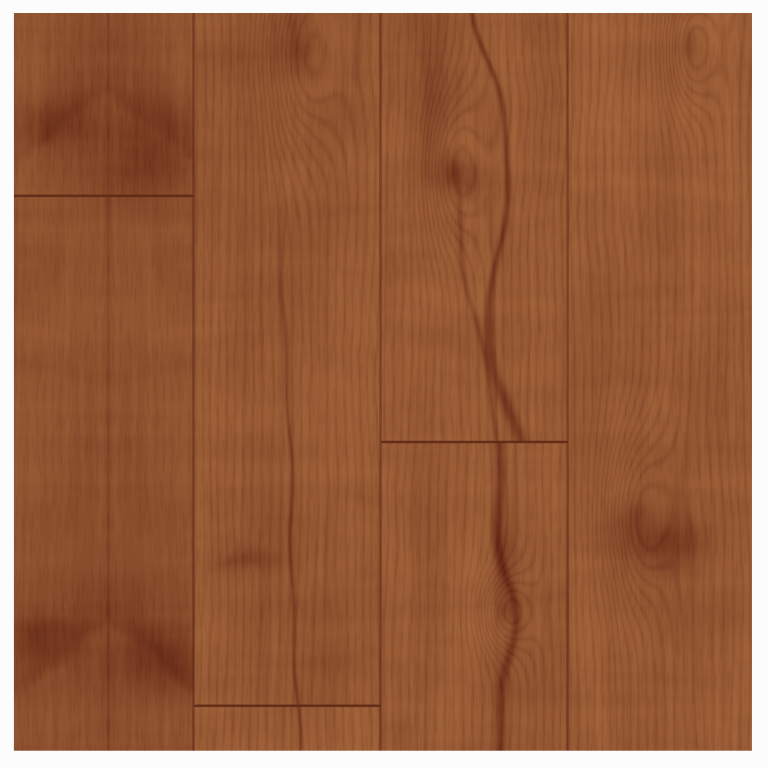
Give the GLSL for this texture, as a Shadertoy shader.

```glsl
// Reddish-brown wood floor: four columns of knotty planks inside a white margin.

// Layered, warped sines, roughly -1 to 1.
float waves(vec2 q) {
    float sum = 0.0, amp = 0.5;
    for (int i = 0; i < 5; i++) {
        q = mat2(0.8, 0.6, -0.6, 0.8) * q * 1.6 + 1.9;
        q += 0.6 * sin(q.yx);
        sum += amp * sin(q.x) * cos(q.y);
        amp *= 0.65;
    }
    return sum;
}

vec2 hash2(vec2 c) {
    return fract(sin(vec2(dot(c, vec2(127.1, 311.7)), dot(c, vec2(269.5, 183.3)))) * 43758.5);
}

// Distance to the nearest scattered point.
float cellular(vec2 q) {
    float nearest = 2.0;
    for (int j = -1; j <= 1; j++)
        for (int i = -1; i <= 1; i++) {
            vec2 cell = floor(q) + vec2(i, j);
            nearest = min(nearest, length(cell + hash2(cell) - q));
        }
    return nearest;
}

float bump(vec2 d) { return exp(-dot(d, d)); }

float line(float d, float width) { return exp(-d * d / (width * width)); }

float columnOf(float x) { return clamp(floor((x - 0.0085) / 0.2435), 0.0, 3.0); }

// Dark stains: centre, radii.
const vec4 stains[11] = vec4[11](
    vec4(0.205, 0.80, 0.06, 0.06), vec4(0.07, 0.83, 0.06, 0.03),
    vec4(0.565, 0.89, 0.024, 0.11), vec4(0.605, 0.765, 0.035, 0.024),
    vec4(0.31, 0.272, 0.05, 0.018), vec4(0.885, 0.285, 0.035, 0.03),
    vec4(0.83, 0.30, 0.05, 0.035), vec4(0.655, 0.27, 0.018, 0.07),
    vec4(0.21, 0.14, 0.05, 0.04), vec4(0.05, 0.17, 0.05, 0.03),
    vec4(0.378, 0.95, 0.03, 0.05));

// Knots that bend the grain: centre, radii.
const vec4 knots[5] = vec4[5](
    vec4(0.829, 0.327, 0.045, 0.11), vec4(0.898, 0.94, 0.035, 0.08),
    vec4(0.658, 0.203, 0.035, 0.05), vec4(0.59, 0.78, 0.04, 0.10),
    vec4(0.39, 0.93, 0.05, 0.12));

// Long dark veins running up the middle planks.
float veins(vec2 p, float column, bool upper) {
    float sway = 0.002 * sin(p.y * 37.0) + 0.002 * sin(p.y * 17.0 + 1.0);
    float x = p.x - sway;
    if (column == 1.0)
        return 0.75 * line(x - 0.389 + 0.03 * p.y, 0.0028) * (1.0 - smoothstep(0.5, 0.8, p.y));
    if (column != 2.0) return 0.0;
    if (!upper)
        return line(x - 0.648 - 0.025 * line(p.y - 0.19, 0.07), 0.007);
    float bend = 0.648 + 0.012 * sin(13.0 * (p.y - 0.66))
        - 0.02 * smoothstep(0.85, 1.0, p.y) + 0.03 * (1.0 - smoothstep(0.42, 0.56, p.y));
    float side = 0.645 - 0.05 * smoothstep(0.42, 0.75, p.y);
    return line(x - bend, 0.004 + 0.005 * (1.0 - smoothstep(0.42, 0.7, p.y)))
        + 0.6 * line(x - side, 0.004) * (1.0 - smoothstep(0.7, 0.8, p.y));
}

void mainImage(out vec4 fragColor, in vec2 fragCoord) {
    vec2 p = fragCoord / iResolution.xy;
    float px = 1.0 / min(iResolution.x, iResolution.y);

    // Plank layout.
    float column = columnOf(p.x);
    float joint = vec4(0.745, 0.081, 0.4245, -1.0)[int(column)];
    bool upper = p.y > joint;
    float plank = column + (upper ? 4.0 : 0.0);

    // The first column mirrors its grain about a centre line.
    float fold = abs(p.x - 0.141);
    vec2 q = vec2(column == 0.0 ? fold : p.x, p.y) + plank * vec2(1.37, 2.71);

    // Broad colour, cross figure, fine streaks and pores.
    float tone = vec4(0.32, 0.56, 0.60, 0.60)[int(column)];
    tone += 0.22 * waves(q * vec2(14.0, 3.0));
    tone += 0.15 * waves(q * vec2(6.0, 28.0));
    tone += 0.17 * waves(q * vec2(130.0, 4.0));
    tone -= 0.14 * (1.0 - smoothstep(0.1, 0.4, cellular(q * vec2(190.0, 22.0))));

    // Growth lines, closing into rings around the knots.
    float height = q.x + 0.012 * waves(q * vec2(7.0, 2.5));
    float core = 0.0;
    for (int i = 0; i < 5; i++) {
        if (columnOf(knots[i].x) != column) continue;
        vec2 d = (p - knots[i].xy) / knots[i].zw;
        height += 0.075 * bump(d);
        core += bump(d * 4.0);
    }
    float ring = 0.5 + 0.5 * sin(height * 560.0);
    tone -= (column == 0.0 ? 0.08 : 0.26) * ring * ring * ring + 0.45 * core;

    // Stains with ragged edges.
    vec2 ragged = p + 0.012 * vec2(waves(p * 18.0), waves(p * 18.0 + 7.0));
    for (int i = 0; i < 11; i++)
        if (columnOf(stains[i].x) == column)
            tone -= 0.62 * bump((ragged - stains[i].xy) / stains[i].zw);
    tone -= 0.95 * veins(p, column, upper);

    // Chevron figure and centre line of the first column.
    if (column == 0.0) {
        float slope = ragged.y - (upper ? 0.88 : 0.19) + 0.8 * fold;
        tone -= 0.35 * smoothstep(-0.012, 0.012, slope) * exp(-max(slope, 0.0) * 14.0);
        tone -= 0.35 * line(fold, 0.0022);
    }
    vec3 color = mix(vec3(0.52, 0.28, 0.16), vec3(0.65, 0.41, 0.24), clamp(tone, -1.1, 1.35));

    // Faint long seams and darker end joints.
    float seam = abs(fract((p.x - 0.0085) / 0.2435 + 0.5) - 0.5) * 0.2435;
    float groove = 0.5 * (1.0 - smoothstep(0.0008, 0.0012 + px, seam));
    groove = max(groove, 0.85 * (1.0 - smoothstep(0.0008, 0.0012 + px, abs(p.y - joint))));
    color = mix(color, vec3(0.36, 0.15, 0.08), groove);

    // White margin.
    vec2 edge = abs(p - vec2(0.4985, 0.5028)) - vec2(0.4805, 0.4802);
    color = mix(color, vec3(0.99), smoothstep(-0.5 * px, 0.5 * px, max(edge.x, edge.y)));
    fragColor = vec4(color, 1.0);
}
```
